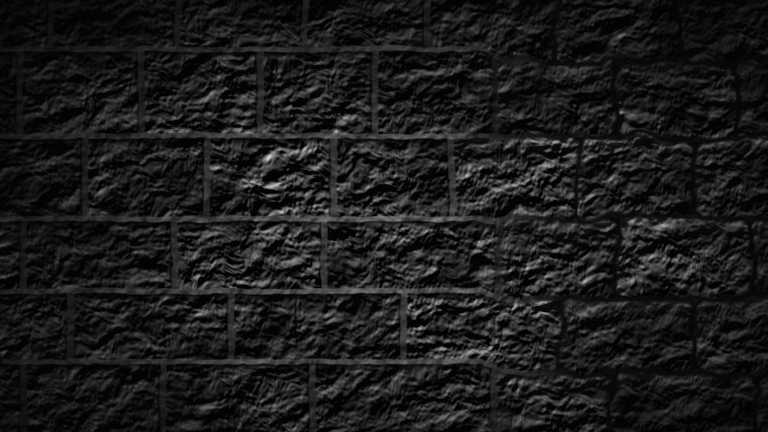
Reproduce this texture procedurally as a Shadertoy shader.

```glsl
// A dim wall of rough stone blocks in six staggered courses, neat mortar left, cracked joints right.
// Courses and joints come from spacing formulas; the stone is a noise height field
// lit from above, and a soft vignette darkens the corners. Lengths are in canvas widths.

const int COURSES = 6;
const float HEIGHT = 0.5625;
// Depth of each course edge below the top, and how far it sags in the worn part
const float EDGE[7] = float[7](-0.05, 0.0638, 0.177, 0.285, 0.379, 0.471, 0.62);
const float SAG[7] = float[7](0.0, 0.016, 0.0, 0.0, 0.010, 0.013, 0.0);
// Per course: first joint, joint spacing, and bulge of the spacing near BULGE_X
const float FIRST[6] = float[6](0.072, 0.029, 0.115, 0.036, 0.094, 0.026);
const float PITCH[6] = float[6](0.163, 0.154, 0.1575, 0.189, 0.204, 0.191);
const float BULGE[6] = float[6](0.0, 0.0, 0.0, 0.05, 0.04, 0.045);
const float BULGE_X = 0.62;
const float JOINT_JITTER = 0.012;

const float BED_HALF = 0.0034;      // half width of the horizontal mortar
const float HEAD_HALF = 0.0042;     // half width of the vertical mortar
const float CRACK_HALF = 0.0030;    // half width of the open cracks
const float CORNER = 0.013;         // rounding of worn blocks
const float BED_LIGHT = 0.31;
const float HEAD_LIGHT = 0.21;
const float RIM_LIGHT = 0.20;
const float STONE_BASE = 0.105;
const float STONE_RELIEF = 1.45;
const float GRAIN = 46.0;           // coarsest stone lumps per canvas width
const vec2 LIGHT_STEP = vec2(-0.0016, -0.0038);
const vec2 GLOW_CENTER = vec2(0.53, 0.31);
const vec2 GLOW_SIZE = vec2(0.50, 0.33);
const float GLOW_GAIN = 1.35;
const float BLACK_LEVEL = 0.012;

float hash(vec2 p) {
    return fract(sin(dot(p, vec2(127.1, 311.7))) * 43758.5453);
}

float noise(vec2 p) {
    vec2 i = floor(p), f = fract(p);
    f = f * f * (3.0 - 2.0 * f);
    return mix(mix(hash(i), hash(i + vec2(1, 0)), f.x),
               mix(hash(i + vec2(0, 1)), hash(i + vec2(1, 1)), f.x), f.y);
}

vec2 noise2(vec2 p) {
    return vec2(noise(p), noise(p + 57.3)) - 0.5;
}

// Height of the hewn stone: warped noise, slightly stretched sideways
float stoneHeight(vec2 p) {
    p += 0.012 * noise2(p * 38.0);
    p = mat2(0.97, 0.24, -0.24, 0.97) * p * vec2(0.82, 1.12) * GRAIN;
    float height = 0.0, amp = 0.5;
    for (int i = 0; i < 4; i++) {
        height += amp * noise(p);
        p = mat2(1.96, 0.56, -0.56, 1.96) * p + 11.7;
        amp *= 0.6;
    }
    return height;
}

float courseEdge(int i, float x) {
    return EDGE[i] + SAG[i] * smoothstep(0.62, 0.66, x);
}

float jointX(int row, int i) {
    float x = FIRST[row] + float(i) * PITCH[row];
    float fromBulge = (x - BULGE_X) / 0.14;
    return x + BULGE[row] * exp(-fromBulge * fromBulge)
             + JOINT_JITTER * (hash(vec2(i, row)) - 0.5);
}

float roundBox(vec2 p, vec2 halfSize, float r) {
    vec2 d = abs(p) - halfSize + r;
    return length(max(d, 0.0)) + min(max(d.x, d.y), 0.0) - r;
}

void mainImage(out vec4 fragColor, in vec2 fragCoord) {
    vec2 uv = fragCoord / iResolution.xy;
    vec2 p = vec2(uv.x, (1.0 - uv.y) * HEIGHT);     // y runs downwards
    float aa = 1.0 / iResolution.x;

    // Ragged joints, rougher towards the right
    float worn = smoothstep(0.56, 0.74, p.x + 0.10 * (noise(p * 9.0) - 0.5));
    vec2 q = p + mix(0.0025, 0.013, worn) * noise2(p * 26.0)
               + mix(0.0022, 0.005, worn) * noise2(p * 110.0);

    // Find the course, then the joints on both sides
    int row = 0;
    for (int i = 1; i < COURSES; i++) if (q.y > courseEdge(i, q.x)) row = i;
    float left = -1.0, right = 2.0;
    int block = -1;
    for (int i = -1; i < 8; i++) {
        float x = jointX(row, i);
        if (x <= q.x) { left = x; block = i; }
        else right = min(right, x);
    }
    vec2 lo = vec2(left, courseEdge(row, q.x));
    vec2 hi = vec2(right, courseEdge(row + 1, q.x));
    vec2 toLo = q - lo, toHi = hi - q;
    vec2 toJoint = min(toLo, toHi);

    // Stone lit from above, each block with its own tone
    float relief = stoneHeight(p) - stoneHeight(p + LIGHT_STEP);
    float patches = 0.65 + 0.7 * noise(p * 17.0 + 4.0);
    float tone = mix(0.75, 1.2, hash(vec2(block, row) + 8.3));
    float light = max(0.0, STONE_BASE + STONE_RELIEF * relief) * patches * tone;

    // Shadows beside the raised mortar
    float shadow = smoothstep(0.003, 0.014, toLo.y) * smoothstep(0.003, 0.009, toHi.x);
    light *= mix(mix(0.2, 1.0, shadow), 1.0, worn);

    // Worn blocks: pale upper and left rims around open cracks
    float edge = roundBox(q - 0.5 * (lo + hi), 0.5 * (hi - lo), CORNER) + CRACK_HALF;
    float facing = exp(-max(toLo.y, 0.0) / 0.008) + 0.6 * exp(-max(toLo.x, 0.0) / 0.007);
    light += worn * RIM_LIGHT * facing * (0.3 + noise(p * 90.0));
    light *= mix(1.0, 1.0 - smoothstep(-0.002 - aa, 0.001 + aa, edge), worn);

    // Mortar beds and heads, grainy and fading out where worn
    float grit = 0.55 + 0.5 * noise(p * 150.0) + 1.5 * relief;
    float bed = 1.0 - smoothstep(BED_HALF - aa, BED_HALF + aa, toJoint.y);
    float head = 1.0 - smoothstep(HEAD_HALF - aa, HEAD_HALF + aa, toJoint.x);
    float keep = 1.0 - 0.85 * worn;
    light = mix(light, HEAD_LIGHT * grit, head * keep);
    light = mix(light, BED_LIGHT * grit, bed * keep);

    // Vignette
    vec2 away = (p - GLOW_CENTER) / GLOW_SIZE;
    light *= GLOW_GAIN * exp(-dot(away, away));
    fragColor = vec4(vec3(clamp(light + BLACK_LEVEL, 0.0, 1.0)), 1.0);
}
```
